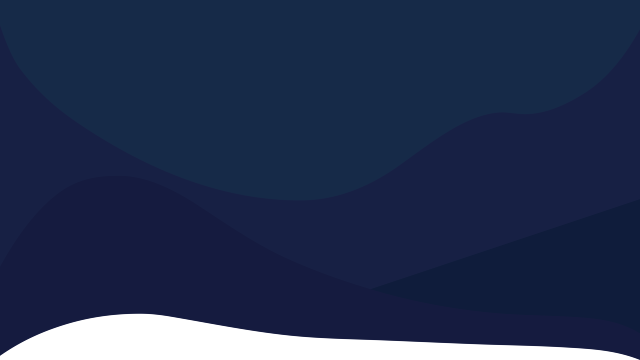
A Shadertoy shader for this background:

```glsl
// Layered night-blue waves above a white drift along the lower edge.
// Each wave is a smooth height curve of cubic Hermite spans, filled by its
// approximate signed distance; one straight slope rises at the right.

const vec3 BASE_BLUE   = vec3(0.090, 0.127, 0.267);
const vec3 CANOPY_TEAL = vec3(0.088, 0.163, 0.284);
const vec3 SLOPE_NAVY  = vec3(0.057, 0.110, 0.230);
const vec3 HILL_INDIGO = vec3(0.083, 0.106, 0.247);
const vec3 DRIFT_WHITE = vec3(1.0);

// Lengths are in canvas widths, so the canvas is 1 wide and ASPECT high.
const float ASPECT = 0.5625;
const float EDGE_SOFTNESS = 0.6;           // half width of an edge, in samples
const vec2 SLOPE_POINT = vec2(1.0, 0.2513);
const float SLOPE_RISE = 0.334;

// Curve knots: position x, height y, gradient.
const int KNOTS = 9;
const vec3 CANOPY[KNOTS] = vec3[KNOTS](
    vec3(0.0, 0.523, -3.0), vec3(0.0326, 0.4531, -1.3), vec3(0.130, 0.3646, -0.66),
    vec3(0.469, 0.2493, 0.0), vec3(0.625, 0.3047, 0.72), vec3(0.781, 0.3867, 0.06),
    vec3(0.820, 0.3841, 0.0), vec3(0.911, 0.4154, 0.62), vec3(1.0, 0.5169, 1.8));
const vec3 HILL[KNOTS] = vec3[KNOTS](
    vec3(0.0, 0.1458, 1.8), vec3(0.091, 0.2604, 0.75), vec3(0.186, 0.2878, 0.0),
    vec3(0.3125, 0.2396, -0.66), vec3(0.445, 0.1602, -0.46), vec3(0.579, 0.1107, -0.30),
    vec3(0.781, 0.0729, -0.08), vec3(0.911, 0.0664, -0.08), vec3(1.0, 0.0417, -0.6));
const vec3 DRIFT[KNOTS] = vec3[KNOTS](
    vec3(0.0, 0.0065, 0.7), vec3(0.104, 0.056, 0.3), vec3(0.219, 0.0723, 0.0),
    vec3(0.267, 0.0677, -0.17), vec3(0.456, 0.0378, -0.1), vec3(0.599, 0.0306, -0.04),
    vec3(0.742, 0.0247, -0.038), vec3(0.885, 0.0195, -0.06), vec3(1.0, 0.0, -0.4));

// Height and gradient of the cubic between two knots.
vec2 hermite(float x, vec3 a, vec3 b) {
    float span = b.x - a.x;
    float t = (x - a.x) / span;
    float rise = b.y - a.y;
    float c2 = 3.0 * rise - span * (2.0 * a.z + b.z);
    float c3 = span * (a.z + b.z) - 2.0 * rise;
    float height = a.y + t * (span * a.z + t * (c2 + t * c3));
    float gradient = a.z + t * (2.0 * c2 + 3.0 * t * c3) / span;
    return vec2(height, gradient);
}

// Signed distance to a curve, positive above it.
float aboveCurve(vec2 p, vec3 knots[KNOTS]) {
    vec2 curve = hermite(p.x, knots[0], knots[1]);
    for (int i = 1; i < KNOTS - 1; i++) {
        if (p.x >= knots[i].x) curve = hermite(p.x, knots[i], knots[i + 1]);
    }
    return (p.y - curve.x) / sqrt(1.0 + curve.y * curve.y);
}

// Coverage of the side where the distance is positive.
float fill(float dist) {
    float softness = EDGE_SOFTNESS / iResolution.x;
    return smoothstep(-softness, softness, dist);
}

void mainImage(out vec4 fragColor, in vec2 fragCoord) {
    vec2 p = fragCoord / iResolution.xy * vec2(1.0, ASPECT);

    // Straight slope, positive below its edge.
    float belowSlope = dot(p - SLOPE_POINT, normalize(vec2(SLOPE_RISE, -1.0)));

    // Layers from back to front.
    vec3 color = BASE_BLUE;
    color = mix(color, CANOPY_TEAL, fill(aboveCurve(p, CANOPY)));
    color = mix(color, SLOPE_NAVY, fill(belowSlope));
    color = mix(color, HILL_INDIGO, fill(-aboveCurve(p, HILL)));
    color = mix(color, DRIFT_WHITE, fill(-aboveCurve(p, DRIFT)));

    fragColor = vec4(color, 1.0);
}
```
